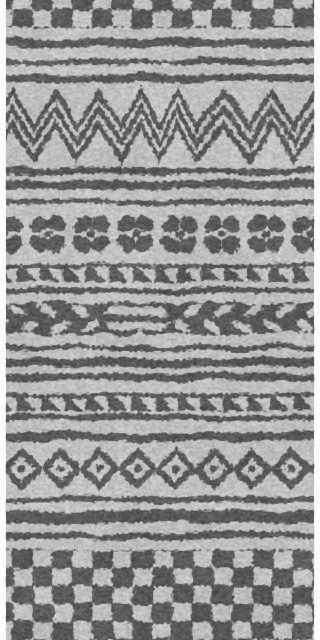
Give the GLSL for this pattern, as a Shadertoy shader.

```glsl
// Woven grey runner: checks, zigzags, flowers, teeth, leaves and diamonds between wavy stripes.

const vec2 SIZE = vec2(384.0, 768.0);        // design units, y runs down
const vec3 WHITE = vec3(0.99);
const vec3 WOOL = vec3(0.758, 0.752, 0.745);
const vec3 CHARCOAL = vec3(0.350, 0.350, 0.352);
const float RUG_HALF = 185.0;
const float WOBBLE = 3.5;                    // slow drift of the weave
const float FRAY = 4.0;                      // roughness of motif edges
const float GRAIN = 0.20;                    // contrast of the pile
const vec2 CHECK = vec2(24.0, 21.6);
const float ZIGZAG_STEP = 52.0;
const float FLOWER_STEP = 52.5;
const float TOOTH_STEP = 27.5;
const float LEAF_STEP = 37.0;
const float DIAMOND_STEP = 46.0;

// Stripe centre and half thickness
const int STRIPES = 15;
const vec2 STRIPE[STRIPES] = vec2[](
    vec2(51, 5), vec2(74, 3), vec2(93, 4.5), vec2(206, 4), vec2(222, 5),
    vec2(242, 3), vec2(349, 3.5), vec2(417, 3), vec2(435, 5), vec2(453, 4),
    vec2(501, 3.5), vec2(524, 5), vec2(600, 3.5), vec2(621, 7.5), vec2(643, 4));

float hash(vec2 p) {
    vec3 q = fract(p.xyx * 0.1031);
    q += dot(q, q.yzx + 33.33);
    return fract((q.x + q.y) * q.z);
}

float noise(vec2 p) {
    vec2 i = floor(p), f = fract(p);
    f = f * f * (3.0 - 2.0 * f);
    return mix(mix(hash(i), hash(i + vec2(1, 0)), f.x),
               mix(hash(i + vec2(0, 1)), hash(i + vec2(1, 1)), f.x), f.y);
}

// Offset from the nearest repeat centre
float repeat(float x, float centre, float period) {
    return mod(x - centre + 0.5 * period, period) - 0.5 * period;
}

float stripes(vec2 p) {
    float d = 1e3;
    for (int i = 0; i < STRIPES; i++) {
        float sway = noise(vec2(p.x / 42.0, float(i) * 7.3)) - 0.5;
        float swell = noise(vec2(p.x / 28.0, float(i) * 5.1 + 60.0)) - 0.5;
        d = min(d, abs(p.y - STRIPE[i].x - 4.0 * sway) - STRIPE[i].y - 2.0 * swell);
    }
    return d;
}

// Checkerboard starting at depth zero
float checks(float x, float depth) {
    vec2 g = vec2(x - 15.0, depth) / CHECK;
    vec2 inside = (0.5 - abs(fract(g) - 0.5)) * CHECK;
    float parity = mod(floor(g.x) + floor(g.y), 2.0);
    float d = min(inside.x, inside.y) * (parity * 2.0 - 1.0);
    return max(d - 0.8, -depth);
}

float zigzags(vec2 p) {
    float bulge = (p.x - 235.0) / 45.0;
    float x = p.x + 12.0 * exp(-bulge * bulge);
    float slope = 42.0 / (0.5 * ZIGZAG_STEP);
    float y = p.y - 111.0 - slope * abs(repeat(x, 67.0, ZIGZAG_STEP));
    float d = 1e3;
    for (int i = 0; i < 3; i++)
        d = min(d, abs(y - 19.0 * float(i)) * inversesqrt(1.0 + slope * slope) - 3.0);
    return d;
}

// Four round petals joined by a small heart
float flowers(vec2 p) {
    vec2 q = abs(vec2(repeat(p.x, 5.0, FLOWER_STEP), p.y - 281.0));
    float petal = min(length(q - vec2(9.0, 13.0)) - 9.5, length(q - vec2(14.0, 9.5)) - 8.0);
    return min(petal, length(q) - 5.0);
}

// Leaning teeth hanging from a rail
float teeth(vec2 p, float centre) {
    float x = repeat(p.x, 3.5, TOOTH_STEP), y = p.y - centre;
    float tooth = max(abs(y) - 10.5, max(-10.0 - x, (x - 3.0 - 0.9 * y) * 0.74));
    return min(tooth, abs(y + 8.0) - 2.5);
}

// Dark band with a split lens and slanted leaves cut out
float leafBand(vec2 p) {
    vec2 q = vec2(abs(p.x - 163.0), p.y - 382.0);
    float v = abs(q.y);
    float lens = max(max(v - 13.5, (q.x + v - 44.0) * 0.7), 4.0 - v);
    vec2 l = vec2(repeat(q.x + (q.y > 0.0 ? 14.0 : 0.0), 68.0, LEAF_STEP), v - 9.5);
    l = mat2(0.86, -0.5, 0.5, 0.86) * l;
    float leaf = (length(l / vec2(12.0, 5.0)) - 1.0) * 5.0;
    leaf = max(leaf, 46.0 - q.x);
    float notch = 5.0 * noise(vec2(p.x / 12.0, sign(q.y) * 9.0));
    return max(v - 21.0 + notch, -min(lens, leaf));
}

float diamonds(vec2 p) {
    vec2 q = abs(vec2(repeat(p.x, 27.0, DIAMOND_STEP), p.y - 563.0));
    float ring = abs((q.x + q.y - 20.0) * 0.707) - 4.0;
    return min(ring, length(q) - 4.5);
}

void mainImage(out vec4 fragColor, in vec2 fragCoord) {
    vec2 p = fragCoord / iResolution.xy * SIZE;
    p.y = SIZE.y - p.y;
    float pixel = SIZE.y / iResolution.y;

    // Hand-woven drift
    vec2 w = p + WOBBLE * (vec2(noise(p / 24.0), noise(p / 24.0 + 50.0)) - 0.5);

    // All dark motifs
    float d = min(stripes(w), min(checks(w.x, 33.0 - w.y), checks(w.x, w.y - 660.0)));
    d = min(d, min(zigzags(w), flowers(w)));
    d = min(d, min(teeth(w, 327.0), teeth(w, 482.5)));
    d = min(d, min(leafBand(w), diamonds(w)));
    d += FRAY * (noise(p / 3.2) - 0.5);

    // Pile colour and grain
    float soft = max(1.4, pixel);
    vec3 col = mix(CHARCOAL, WOOL, smoothstep(-soft, soft, d));
    float pile = 0.6 * noise(p / 1.6) + 0.4 * noise(p / vec2(4.5, 2.5) + 80.0) - 0.5;
    col += GRAIN * pile + 0.04 * (noise(p / 40.0) - 0.5);

    // Rug edge on a plain ground
    float edge = abs(p.x - 0.5 * SIZE.x) - RUG_HALF + 0.8 * (noise(p / 5.0) - 0.5);
    col = mix(col, WHITE, smoothstep(-0.5 * pixel, 0.5 * pixel, edge));
    fragColor = vec4(col, 1.0);
}
```
